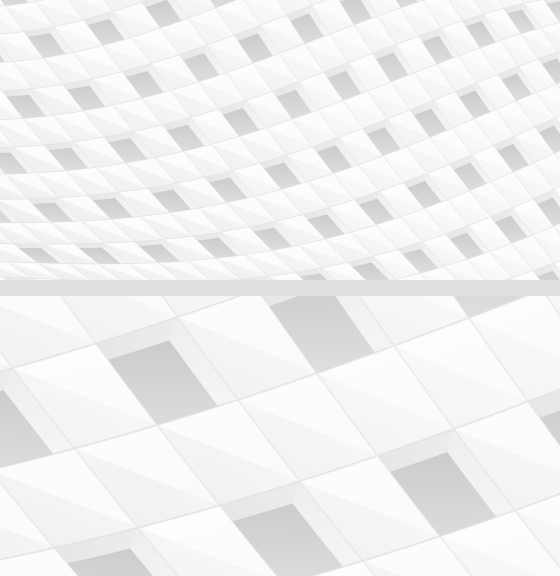
Top: the whole. Bottom: its middle third, enlarged.
Reproduce this background procedurally as a Shadertoy shader.

```glsl
// White relief of folded square tiles on a curved lattice, with recessed square
// pits at every second column of every second row. A polynomial warp turns the
// canvas into lattice coordinates; each cell is then shaded by simple formulas.

float hash(vec2 p) {
    vec3 q = fract(vec3(p.xyx) * 0.1031);
    q += dot(q, q.yzx + 33.33);
    return fract((q.x + q.y) * q.z);
}

// Canvas position (x right, y down, height 1) to lattice position in cells.
vec2 lattice(vec2 p) {
    float x = p.x, x2 = x * x, x3 = x2 * x;

    // Row curves: height is a cubic in the row number, bent along x.
    float base = 0.763 - 0.0765 * x2 - 0.084 * x3 + 0.029 * x2 * x2;
    float pitch = 0.165 + 0.022 * x + 0.084 * x2 - 0.04 * x3;
    float squeeze = 0.0039 * x3 - 0.0155;

    // Newton steps solve for the row that passes through p.
    float row = clamp((p.y - base) / pitch, -3.5, 3.5);
    for (int i = 0; i < 5; i++) {
        float height = base + row * (pitch + row * (squeeze - 0.002 * row));
        float slope = pitch + row * (2.0 * squeeze - 0.006 * row);
        row -= (height - p.y) / max(slope, 0.04);
    }

    // Columns lean to the right going down and narrow towards the right.
    float column = -5.87 + 4.6 * x + 0.22 * x3
                 - (0.76 + 0.04 * x2) * row - 0.02 * row * row;
    return 2.0 * vec2(column, row) + vec2(0.375, 0.6);
}

// Smooth step from 0 to 1 across one pixel around zero.
float edge(float d, float pixel) {
    return smoothstep(-0.6, 0.6, d / pixel);
}

void mainImage(out vec4 fragColor, in vec2 fragCoord) {
    vec2 p = fragCoord / iResolution.y;
    p.y = 1.0 - p.y;

    vec2 g = lattice(p);
    vec2 dx = dFdx(g), dy = dFdy(g);
    vec2 px = max(sqrt(dx * dx + dy * dy), 1e-5);
    vec2 cell = floor(g), f = fract(g);
    float tone = hash(cell + 64.0) - 0.5;

    // Tile: a bright upper-right half and a softly shaded lower-left half.
    float fold = f.x - f.y;
    float foldPx = max(length(vec2(dx.x - dx.y, dy.x - dy.y)), 1e-5);
    float lowLeft = smoothstep(1.3, 0.0, length(p * vec2(0.7, 1.0) - vec2(0.0, 1.0)));
    float shaded = 0.972 - 0.022 * lowLeft - 0.014 * f.y * (1.0 - f.x) + 0.012 * tone;
    float lit = 0.99 - 0.008 * f.y + 0.005 * tone;
    vec3 color = mix(shaded * vec3(0.997, 1.0, 1.002), vec3(lit), edge(fold, foldPx));

    // Pit: a grey floor below a top wall and a right wall that meet in a miter.
    vec2 h = mod(g + 0.5, 2.0) - 0.5;
    vec2 inside = 0.5 - abs(h - 0.5);
    float pit = edge(inside.x, px.x) * edge(inside.y, px.y);
    float miter = h.y / 0.2 - (1.0 - h.x) / 0.25;
    float topWall = 0.905 + 0.025 * h.x;
    float rightWall = 0.935 + 0.025 * h.y;
    float wall = mix(topWall, rightWall, edge(miter, px.y / 0.2 + px.x / 0.25));
    float ground = 0.805 + 0.065 * h.y - 0.02 * h.x + 0.015 * tone;
    float onFloor = edge(0.75 - h.x, px.x) * edge(h.y - 0.2, px.y);
    vec3 pitColor = mix(wall * vec3(0.998, 0.999, 1.002),
                        ground * vec3(0.999, 0.999, 1.003), onFloor);
    color = mix(color, pitColor, pit);

    // Hairline seams of constant width along rows and columns.
    vec2 seamDist = (0.5 - abs(f - 0.5)) / (px * iResolution.y);
    float soft = 0.8 / iResolution.y;
    vec2 seam = 1.0 - smoothstep(vec2(0.0009 - 0.5 * soft), vec2(0.0009 + soft), seamDist);
    float ink = max(seam.x * 0.55, seam.y * 0.8);
    color = mix(color, min(color, vec3(0.885, 0.887, 0.895)), ink);

    fragColor = vec4(color, 1.0);
}
```
